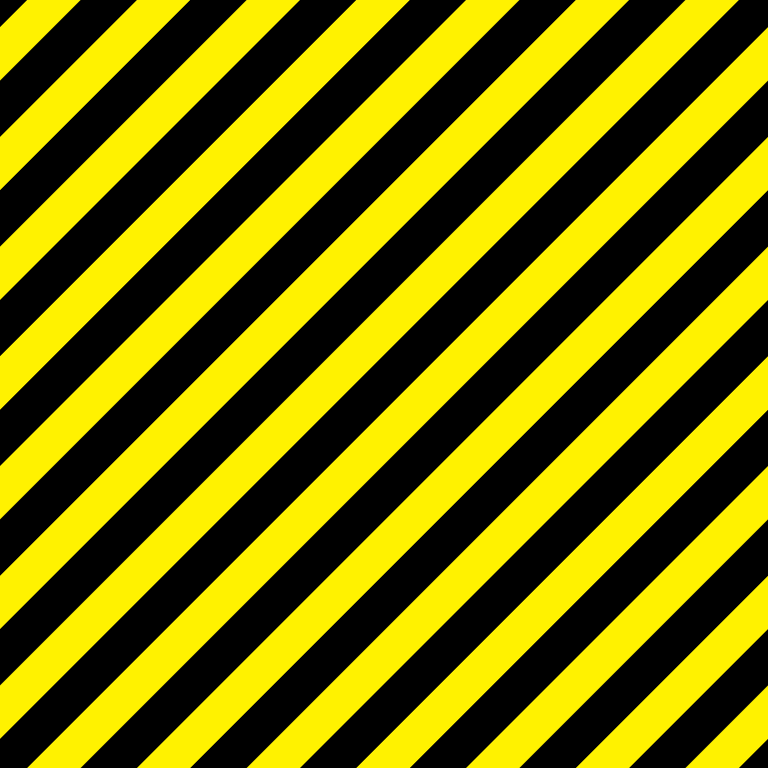
Write a Shadertoy shader that draws this pattern.

```glsl
// Yellow and black diagonal hazard stripes, seven repeats across and down.

// Signed distance to the stripe edge, in repeats; negative inside.
float stripeDistance(float phase) {
    return abs(fract(phase) - 0.491) - 0.2434;
}

void mainImage(out vec4 fragColor, in vec2 fragCoord) {
    vec2 uv = fragCoord / iResolution.xy;
    const float repeats = 7.0;

    // Stripes rise to the right; a whole repeat count tiles both ways.
    float edge = stripeDistance(repeats * (uv.x - uv.y));

    // Antialias over about one pixel, measured across the stripe.
    float pixel = repeats * length(1.0 / iResolution.xy);
    float coverage = clamp(0.5 - edge / pixel, 0.0, 1.0);

    vec3 yellow = vec3(1.0, 0.95, 0.0);
    fragColor = vec4(yellow * coverage, 1.0);
}
```
